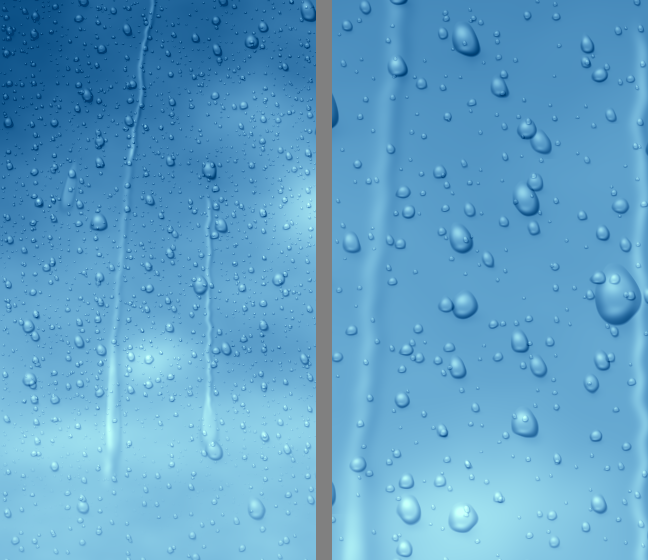
Left, the full canvas; right, a detail of the centre.
This texture is drawn by a WebGL 2 fragment shader. Its source:

```glsl
#version 300 es
precision highp float;

uniform vec2 u_resolution;
out vec4 fragColor;

vec2 hash2(vec2 p) {
    vec3 q = fract(vec3(p.xyx) * vec3(0.1031, 0.1030, 0.0973));
    q += dot(q, q.yzx + 33.33);
    return fract((q.xx + q.yz) * q.zy);
}

float cornerSlope(vec2 cell, vec2 f, vec2 corner) {
    return dot(hash2(cell + corner + 71.0) * 2.0 - 1.0, f - corner);
}

float gradientNoise(vec2 p) {
    vec2 i = floor(p), f = fract(p);
    vec2 u = f * f * f * (f * (f * 6.0 - 15.0) + 10.0);
    float low = mix(cornerSlope(i, f, vec2(0, 0)), cornerSlope(i, f, vec2(1, 0)), u.x);
    float high = mix(cornerSlope(i, f, vec2(0, 1)), cornerSlope(i, f, vec2(1, 1)), u.x);
    return mix(low, high, u.y);
}

float fbm(vec2 p) {
    float sum = 0.0, amp = 0.5;
    for (int i = 0; i < 4; i++) {
        sum += amp * gradientNoise(p);
        p = mat2(1.6, 1.2, -1.2, 1.6) * p + 7.3;
        amp *= 0.5;
    }
    return sum;
}

float glow(vec2 p, vec2 centre, vec2 size) {
    vec2 d = (p - centre) / size;
    return exp(-dot(d, d));
}

// Blurred sky: tone 0 is deep blue, 1 is pale cyan
float skyTone(vec2 p) {
    vec2 w = p + 0.06 * vec2(fbm(p * 5.0), fbm(p * 5.0 + 19.0));
    float tone = 0.05 + 0.83 * smoothstep(1.08, 0.14, w.y);
    tone += 0.42 * w.x * smoothstep(0.25, 0.8, w.y);
    tone += 0.42 * glow(w, vec2(0.57, 0.63), vec2(0.10, 0.09));
    tone += 0.16 * glow(w, vec2(0.47, 0.79), vec2(0.09, 0.07));
    tone += 0.34 * glow(w, vec2(0.28, 0.355), vec2(0.07, 0.035));
    tone += 0.14 * glow(w, vec2(0.26, 0.22), vec2(0.45, 0.07));
    tone -= 0.16 * glow(w, vec2(0.50, 0.37), vec2(0.14, 0.06));
    tone -= 0.12 * glow(w, vec2(0.02, 0.80), vec2(0.16, 0.18));
    return tone + 0.32 * fbm(p * vec2(4.0, 6.0) + 3.0);
}

vec3 skyColour(float t) {
    t = clamp(t, -0.12, 1.45);
    return vec3(0.03 + 0.53 * t, 0.30 + 0.52 * t, 0.51 + 0.55 * t - 0.15 * t * t);
}

// Lens shading of one drop; q spans the unit disc
float dropShade(vec2 q, float blur) {
    float l = length(q);
    float mask = smoothstep(1.0 + blur, 1.0 - blur, l);
    float rim = smoothstep(0.5, 0.95, l) * (0.55 + 0.45 * dot(q, vec2(0.45, -0.85)));
    float shine = glow(q, vec2(-0.2, 0.3), vec2(0.5, 0.38));
    float crescent = glow(q, vec2(-0.25, -0.62), vec2(0.4, 0.16));
    float shadow = 0.12 * glow(q, vec2(0.15, -0.85), vec2(0.7, 0.5)) * (1.0 - mask);
    return mask * (0.10 * q.y - 0.52 * rim + 0.38 * shine + 0.22 * crescent) - shadow;
}

// One drop per jittered cell; pull lines drops up in columns
float dropLayer(vec2 p, float cell, float density, float size, float pull, float seed) {
    vec2 g = p / cell;
    vec2 column = hash2(vec2(floor(g.x), seed));
    g.y += column.y;
    vec2 id = floor(g);
    vec2 spot = hash2(id + seed), kind = hash2(id + seed + 57.0);
    float present = step(hash2(id + seed + 131.0).x, density);
    float r = size * mix(0.45, 1.0, kind.x * kind.x);
    spot.x = mix(spot.x, column.x, pull);
    vec2 centre = 0.5 + (spot - 0.5) * (1.0 - 3.2 * r / cell);
    vec2 q = (fract(g) - centre) * cell / r;
    q.x += (kind.y - 0.35) * 0.35 * q.y;
    q.y /= mix(0.9, 1.45, kind.y);
    q.x *= 1.0 + 0.22 * clamp(q.y, -1.0, 1.0);
    q *= 1.0 + 0.25 * gradientNoise(q * 0.9 + id * 3.7);
    return present * dropShade(q, 1.0 / (r * u_resolution.y));
}

// Wet run: lit left edge, dark right edge, broken along its length
float trail(vec2 p, float x, float low, float high, float width, float wobble) {
    float bend = wobble * (gradientNoise(vec2(x * 40.0, p.y * 14.0)) + 0.4 * gradientNoise(vec2(x * 70.0, p.y * 55.0)));
    float d = (p.x - x - bend) / width;
    float span = smoothstep(low, low + 0.04, p.y) * smoothstep(high, high - 0.03, p.y);
    float broken = 0.75 + 0.7 * gradientNoise(vec2(d * 0.4, p.y * 45.0));
    return span * broken * exp(-d * d) * (0.16 - 0.62 * d);
}

float smear(vec2 p, vec2 centre, vec2 size) {
    vec2 q = (p - centre) / size;
    q.x *= 1.0 + 0.45 * clamp(q.y, -1.0, 1.0);
    float l = length(q);
    return smoothstep(1.15, 0.6, l) * (0.13 - 0.10 * q.x) - 0.12 * glow(vec2(l, q.y), vec2(1.0, -0.8), vec2(0.2, 0.7));
}

void main() {
    vec2 p = gl_FragCoord.xy / u_resolution.y;
    float upper = smoothstep(0.0, 0.42, p.y);
    float tone = skyTone(p);

    // Runs down the glass
    float mainX = 0.195 + 0.08 * p.y * p.y;
    tone += trail(p, mainX, 0.70, 1.1, 0.0042, 0.012);
    tone += 0.5 * trail(p, mainX, 0.36, 0.76, 0.006, 0.008);
    tone += 0.55 * trail(p, mainX, 0.12, 0.40, 0.010, 0.006);
    tone += 0.8 * trail(p, 0.374, 0.25, 0.66, 0.0045, 0.012);
    tone += smear(p, vec2(0.202, 0.28), vec2(0.012, 0.10));
    tone += smear(p, vec2(0.374, 0.255), vec2(0.013, 0.052));
    tone += smear(p, vec2(0.124 + 0.2 * (p.y - 0.66), 0.67), vec2(0.010, 0.045));

    // Drops from large to fine
    float drops = dropLayer(p, 0.105, 0.42, 0.0155, 0.0, 11.0);
    drops += dropLayer(p, 0.041, 0.62, 0.0088, 0.65, 23.0);
    drops += 0.85 * dropLayer(p, 0.027, 0.45, 0.0056, 0.4, 37.0);
    drops += 0.8 * upper * dropLayer(p, 0.0165, 0.38, 0.0034, 0.3, 53.0);
    drops += 0.65 * upper * dropLayer(p, 0.0105, 0.32, 0.0019, 0.0, 79.0);
    tone += drops * mix(0.65, 1.05, upper);

    fragColor = vec4(skyColour(tone), 1.0);
}
```
